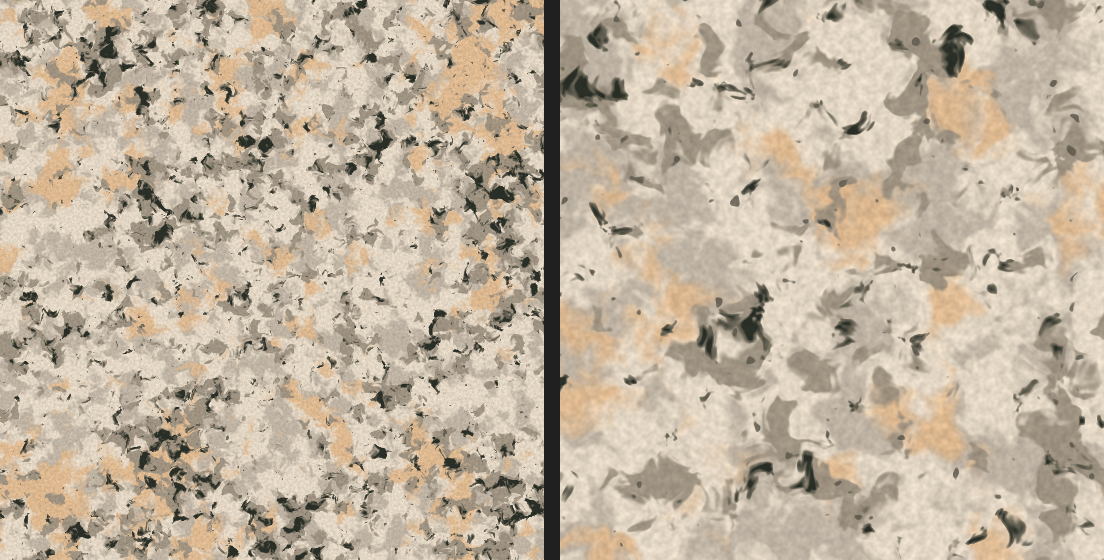
Left, the full canvas; right, a detail of the centre.
This texture is drawn by a WebGL 2 fragment shader. Its source:

```glsl
#version 300 es
precision highp float;
// Polished granite: cream and pale grey feldspar with soft peach stains,
// smoky quartz patches and clustered, ragged black mica grains.
// Each mineral is a thresholded gradient-noise field on warped coordinates.

uniform vec2 u_resolution;
out vec4 fragColor;

const vec3 CREAM = vec3(0.89, 0.84, 0.77);
const vec3 PALE_GREY = vec3(0.745, 0.70, 0.64);
const vec3 PEACH = vec3(0.87, 0.715, 0.545);
const vec3 QUARTZ = vec3(0.60, 0.555, 0.49);
const vec3 OLIVE = vec3(0.40, 0.385, 0.33);
const vec3 MICA = vec3(0.16, 0.18, 0.15);

// Unit gradient vector for a lattice cell
vec2 cellGradient(vec2 cell) {
    vec3 h = fract(vec3(cell.xyx) * vec3(0.1031, 0.1030, 0.0973));
    h += dot(h, h.yzx + 33.33);
    float angle = 6.2832 * fract((h.x + h.y) * h.z);
    return vec2(cos(angle), sin(angle));
}

float gradientNoise(vec2 p) {
    vec2 i = floor(p);
    vec2 f = p - i;
    vec2 w = f * f * f * (f * (f * 6.0 - 15.0) + 10.0);
    float a = dot(cellGradient(i), f);
    float b = dot(cellGradient(i + vec2(1, 0)), f - vec2(1, 0));
    float c = dot(cellGradient(i + vec2(0, 1)), f - vec2(0, 1));
    float d = dot(cellGradient(i + vec2(1, 1)), f - vec2(1, 1));
    return mix(mix(a, b, w.x), mix(c, d, w.x), w.y);
}

// Layered noise scaled to a spread of about one, so thresholds set area shares
float fractalNoise(vec2 p, int octaves, float gain) {
    const mat2 TURN = mat2(0.8, 0.6, -0.6, 0.8);
    float sum = 0.0;
    float power = 0.0;
    float amplitude = 1.0;
    for (int k = 0; k < octaves; k++) {
        sum += amplitude * gradientNoise(p);
        power += amplitude * amplitude;
        amplitude *= gain;
        p = TURN * p * 2.03 + 17.3;
    }
    return sum / (0.25 * sqrt(power));
}

// Small displacement that makes mineral borders ragged
vec2 raggedWarp(vec2 p, float frequency, float strength) {
    vec2 s = p * frequency;
    return p + strength * vec2(gradientNoise(s + 5.7), gradientNoise(s + 61.2));
}

vec3 granite(vec2 p) {
    vec2 q = raggedWarp(p, 45.0, 0.012);
    float cluster = fractalNoise(p * 5.0 + 40.0, 3, 0.6);

    // Feldspar ground
    float pale = fractalNoise(q * 19.0 + 90.0, 4, 0.65);
    vec3 color = mix(CREAM, PALE_GREY, smoothstep(-0.35, 0.95, pale));

    // Peach stains
    float stain = 0.8 * fractalNoise(q * 14.0 + 130.0, 4, 0.6)
                + 0.6 * fractalNoise(p * 4.0 + 170.0, 2, 0.5);
    color = mix(color, PEACH, 0.9 * smoothstep(0.3, 1.4, stain));

    // Smoky quartz patches
    float smoke = 0.85 * fractalNoise(q * 25.0 + 210.0, 4, 0.6) + 0.55 * cluster;
    color = mix(color, QUARTZ, 0.92 * smoothstep(0.4, 0.95, smoke));

    // Mica grains: olive rims around black cores
    float grain = 0.8 * fractalNoise(q * 33.0 + 250.0, 4, 0.6)
                + 0.35 * smoke + 0.3 * cluster;
    color = mix(color, OLIVE, smoothstep(1.08, 1.42, grain));
    color = mix(color, MICA, smoothstep(1.4, 1.8, grain));

    // Scattered tiny flecks
    float fleck = fractalNoise(p * 85.0 + 300.0, 2, 0.5) + 0.35 * smoke;
    color = mix(color, OLIVE * 0.85, 0.8 * smoothstep(1.95, 2.35, fleck));

    // Fine crystalline tooth
    return color * (1.0 + 0.032 * fractalNoise(p * 190.0 + 350.0, 2, 0.7));
}

void main() {
    vec2 p = gl_FragCoord.xy / u_resolution.y;
    fragColor = vec4(clamp(granite(p), 0.0, 1.0), 1.0);
}
```
